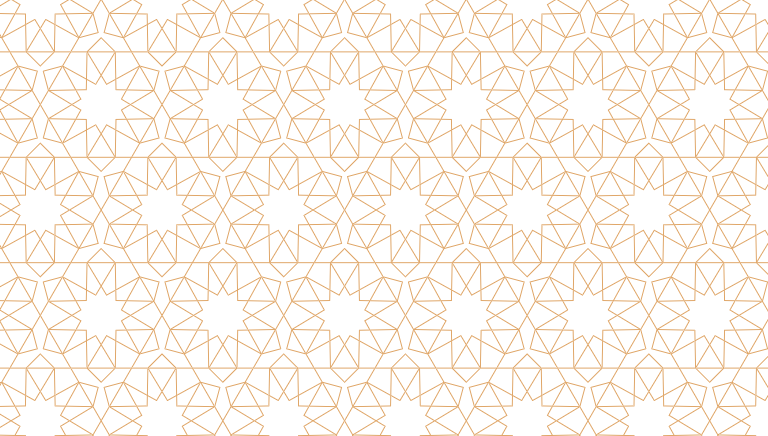
A WebGL 1 fragment shader for this pattern:

```glsl
precision highp float;

uniform vec2 u_resolution;

const float REPEATS_ACROSS = 6.31;
const vec2 STAR_ORIGIN = vec2(2.831, 2.723);
const float ROOT3 = 1.7320508;
const float LINE_WIDTH = 0.0078;
const vec3 PAPER = vec3(1.0);
const vec3 INK = vec3(0.87, 0.635, 0.38);

// Petal proportions, in units of the distance between star centres
const float APOTHEM = 0.25 * ROOT3;
const float PETAL_HALF_WIDTH = 0.116;
const float PETAL_TIP = 0.549;
const float STAR_INNER_RADIUS = 0.1726;

float segmentDistance(vec2 p, vec2 a, vec2 b) {
  vec2 ab = b - a;
  float t = clamp(dot(p - a, ab) / dot(ab, ab), 0.0, 1.0);
  return length(p - a - t * ab);
}

vec2 rotate(vec2 p, float angle) {
  float c = cos(angle);
  float s = sin(angle);
  return vec2(c * p.x - s * p.y, s * p.x + c * p.y);
}

// Offset from the nearest centre of a triangular lattice
vec2 hexCell(vec2 p) {
  vec2 period = vec2(1.0, ROOT3);
  vec2 a = mod(p + 0.5 * period, period) - 0.5 * period;
  vec2 b = mod(p, period) - 0.5 * period;
  return dot(a, a) < dot(b, b) ? a : b;
}

// Upright petal: lattice edge, pointed cap, side and crossed straps
float petalDistance(vec2 p, float halfWidth, float tip, float innerRadius) {
  p.x = abs(p.x);
  vec2 corner = vec2(halfWidth, APOTHEM);
  vec2 mirrored = vec2(-halfWidth, APOTHEM);
  vec2 sideEnd = innerRadius * vec2(sin(radians(45.0)), cos(radians(45.0)));
  vec2 strapEnd = innerRadius * vec2(sin(radians(15.0)), cos(radians(15.0)));

  float d = segmentDistance(p, vec2(0.0, APOTHEM), vec2(0.25, APOTHEM));
  d = min(d, segmentDistance(p, corner, vec2(0.0, tip)));
  d = min(d, segmentDistance(p, corner, sideEnd));
  d = min(d, segmentDistance(p, mirrored, strapEnd));
  return min(d, segmentDistance(p, corner, vec2(-strapEnd.x, strapEnd.y)));
}

// Six petals around a twelve-pointed star
float rosetteDistance(vec2 p) {
  float d = 1.0;
  for (int i = 0; i < 6; i++) {
    vec2 q = rotate(p, radians(60.0) * float(i));
    d = min(d, petalDistance(q, PETAL_HALF_WIDTH, PETAL_TIP, STAR_INNER_RADIUS));
  }
  return d;
}

// Share of a pixel covered by a line, also when thinner than the pixel
float lineCoverage(float d, float width, float pixel) {
  float outer = clamp(0.5 + (0.5 * width - d) / pixel, 0.0, 1.0);
  float inner = clamp(0.5 - (0.5 * width + d) / pixel, 0.0, 1.0);
  return outer - inner;
}

void main() {
  float pixel = REPEATS_ACROSS / u_resolution.x;
  vec2 p = gl_FragCoord.xy * pixel - STAR_ORIGIN;
  float d = rosetteDistance(hexCell(p));
  gl_FragColor = vec4(mix(PAPER, INK, lineCoverage(d, LINE_WIDTH, pixel)), 1.0);
}
```
